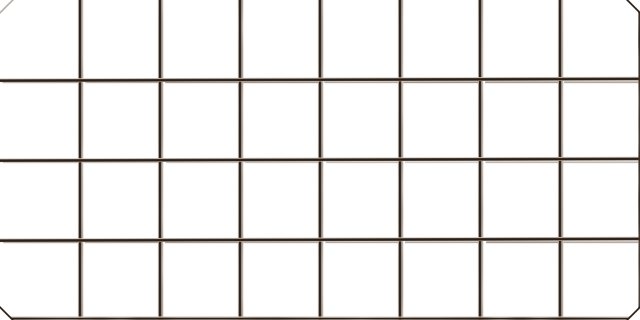
Write a WebGL 2 fragment shader that draws this pattern.

```glsl
#version 300 es
precision highp float;
// White square tiles in an 8 by 4 grid, with dark brown joints, tan bevels and clipped corners.

#define GRID vec2(8.0, 4.0)   // tiles across and down
#define JOINT 0.017           // half width of a dark joint, in tiles
#define BEVEL 0.016           // width of the tan bevel
#define HALO 0.010            // width of the pale fringe
#define TILT 0.022            // rise of the horizontal joints over the full width
#define CUT 0.16              // leg of the clipped corners
#define BORDER 0.011          // half width of the border line
#define WEAR 0.35             // variation between tiles

uniform vec2 u_resolution;
out vec4 fragColor;

const vec3 WHITE = vec3(1.0);
const vec3 PALE = vec3(0.81, 0.78, 0.75);
const vec3 TAN = vec3(0.62, 0.56, 0.52);
const vec3 UMBER = vec3(0.34, 0.29, 0.25);
const vec3 INK = vec3(0.16, 0.12, 0.09);

float hash(vec2 p) {
  return fract(sin(dot(p, vec2(127.1, 311.7))) * 43758.5453);
}

float noise(float x, float seed) {
  float i = floor(x), f = fract(x);
  return mix(hash(vec2(i, seed)), hash(vec2(i + 1.0, seed)), f * f * (3.0 - 2.0 * f));
}

// Antialiased coverage of the strip a < s < b
float strip(float s, float a, float b, float px) {
  return clamp((s - a) / px + 0.5, 0.0, 1.0) - clamp((s - b) / px + 0.5, 0.0, 1.0);
}

// Dark core with softer umber flanks
vec3 drawJoint(vec3 color, float s, float halfWidth, float px) {
  color = mix(color, UMBER, strip(s, -halfWidth, halfWidth, px));
  return mix(color, INK, strip(s, -0.7 * halfWidth, 0.6 * halfWidth, px));
}

void main() {
  vec2 p = gl_FragCoord.xy / u_resolution * GRID;
  float px = GRID.y / u_resolution.y;
  vec2 tile = floor(p);
  vec2 line = clamp(floor(p + 0.5), vec2(1.0), GRID - 1.0);
  vec3 color = WHITE;

  // Vertical joints, bevelled on the right
  float sx = p.x - line.x;
  float worn = 1.0 - WEAR * noise(p.y * 3.0, line.x);
  color = mix(color, PALE, strip(sx, -JOINT - HALO, JOINT + BEVEL + HALO, px) * worn);
  color = mix(color, TAN, strip(sx, JOINT, JOINT + BEVEL, px) * worn);
  color = drawJoint(color, sx, JOINT, px);

  // Level bevels below the horizontal joints, broken at the crossings
  float below = line.y - p.y;
  float start = 0.03 + 0.05 * hash(vec2(tile.x, line.y));
  float run = strip(fract(p.x), start, 0.98, px);
  float strength = 1.0 - WEAR * hash(vec2(tile.x + 7.0, line.y));
  strength *= line.y == 2.0 ? 0.55 : 1.0;
  color = mix(color, PALE, strip(below, 0.014, 0.026 + BEVEL, px) * run * strength);
  color = mix(color, TAN, strip(below, 0.020, 0.020 + BEVEL, px) * run * strength);

  // Horizontal joints, slightly tilted
  float sy = p.y - line.y + 0.008 - TILT * p.x / GRID.x;
  color = mix(color, PALE, strip(sy, -JOINT - 0.5 * HALO, JOINT + HALO, px));
  color = drawJoint(color, sy, JOINT, px);

  // Border along the bottom and the right
  float bottom = p.y - 0.018;
  float right = GRID.x - p.x - 0.010;
  float thin = BORDER * (1.0 - WEAR * noise(p.y * 4.0, 31.0));
  color = mix(color, PALE, strip(bottom, -JOINT, JOINT + HALO, px) * worn);
  color = drawJoint(color, bottom, BORDER * (1.3 - WEAR * noise(p.x * 4.0, 17.0)), px);
  color = drawJoint(color, right, thin, px);

  // Clipped corners, the top left one faded
  vec2 edge = min(p, GRID - p);
  float corner = (edge.x + edge.y - CUT) * 0.7071;
  color = mix(WHITE, color, clamp(corner / px + 0.5, 0.0, 1.0));
  bool faded = p.x < 0.5 * GRID.x && p.y > 0.5 * GRID.y;
  vec3 cutColor = faded ? TAN : INK;
  color = mix(color, cutColor, strip(corner, -BORDER, BORDER, px) * (faded ? 0.7 : 1.0));

  fragColor = vec4(color, 1.0);
}
```
